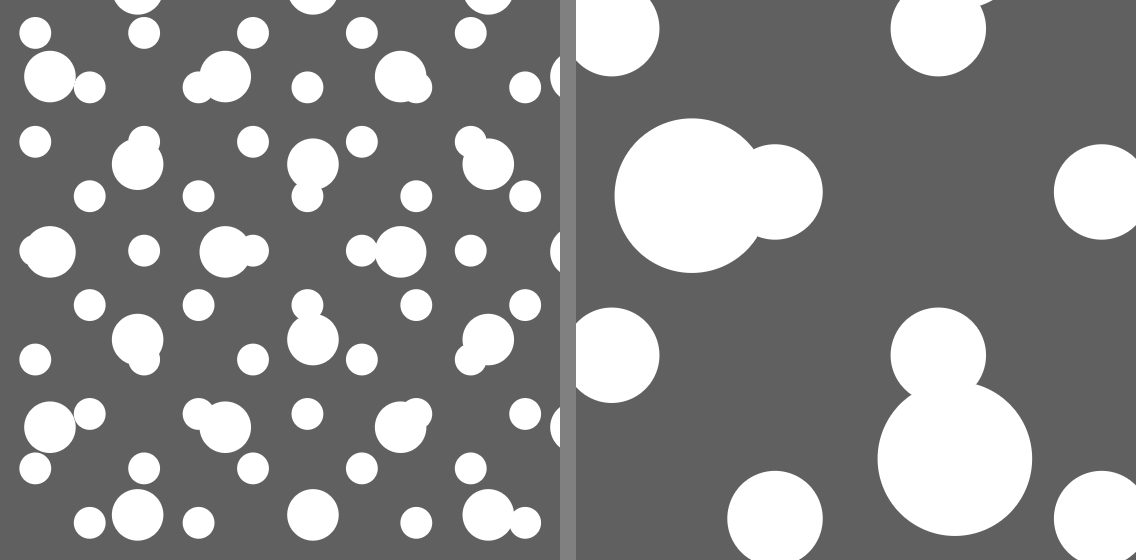
Left: the whole. Right: its middle third, enlarged.
Reproduce this pattern procedurally as a WebGL 2 fragment shader.

```glsl
#version 300 es
precision highp float;

#define LARGE_PITCH 0.3131
#define LARGE_RADIUS 0.0460
#define LARGE_ORIGIN vec2(0.0892, 0.8633)
#define SMALL_PITCH 0.1944
#define SMALL_RADIUS 0.0284
#define SMALL_ORIGIN vec2(0.0630, 0.9412)
#define GROUND_COLOR vec3(0.378)
#define DOT_COLOR vec3(1.0)

uniform vec2 u_resolution;
out vec4 fragColor;

// Distance from p to the nearest point of a square grid through the origin
float gridDistance(vec2 p, float pitch) {
    vec2 cell = fract(p / pitch + 0.5) - 0.5;
    return length(cell) * pitch;
}

// Signed distance to dots in staggered rows, half a pitch apart
float staggeredDots(vec2 p, float pitch, float radius) {
    float straight = gridDistance(p, pitch);
    float shifted = gridDistance(p - 0.5 * pitch, pitch);
    return min(straight, shifted) - radius;
}

void main() {
    float canvasSize = min(u_resolution.x, u_resolution.y);
    vec2 uv = gl_FragCoord.xy / canvasSize;
    float pixel = 1.0 / canvasSize;

    // Two dot grids of unrelated pitch, merged into one shape
    float largeDots = staggeredDots(uv - LARGE_ORIGIN, LARGE_PITCH, LARGE_RADIUS);
    float smallDots = staggeredDots(uv - SMALL_ORIGIN, SMALL_PITCH, SMALL_RADIUS);
    float dots = min(largeDots, smallDots);

    // One-pixel soft edge
    float coverage = clamp(0.5 - dots / pixel, 0.0, 1.0);
    fragColor = vec4(mix(GROUND_COLOR, DOT_COLOR, coverage), 1.0);
}
```
